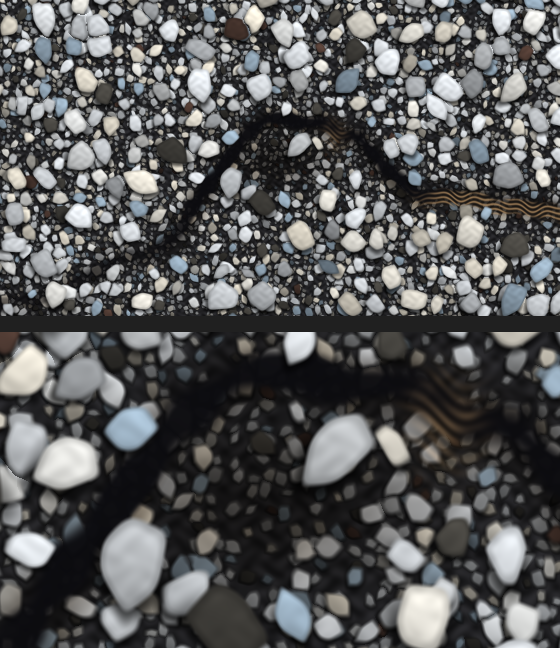
Top: the whole. Bottom: its middle third, enlarged.
A Shadertoy shader for this texture:

```glsl
#define SOFTNESS 0.0035
#define GRAIN_CELL 0.018
#define GRIT_CELL 0.033
#define PEBBLE_CELL 0.058
#define STONE_CELL 0.097
#define CRACK_WIDTH 0.021
#define LIGHT_DIR vec2(0.40, 0.92)
#define TAR vec3(0.13, 0.13, 0.14)
#define SHADOW vec3(0.045, 0.045, 0.06)
#define STRAW vec3(0.66, 0.52, 0.36)

vec4 hash4(vec2 p) {
    vec4 q = fract(p.xyxy * vec4(0.1031, 0.1030, 0.0973, 0.1099));
    q += dot(q, q.wzxy + 33.33);
    return fract((q.xxyz + q.yzzw) * q.zywx);
}

float ripple(vec2 p) {
    return 0.5 * sin(p.x + 2.0 * sin(p.y * 0.7)) + 0.5 * sin(p.y * 1.3 + 2.0 * sin(p.x * 0.6));
}

// Height of the winding crack above the lower edge
float crackLine(float x) {
    return 0.03 + 0.20 * smoothstep(0.0, 0.6, x) + 0.38 * smoothstep(0.5, 0.85, x)
         - 0.24 * smoothstep(1.0, 1.38, x) - 0.05 * smoothstep(1.5, 1.8, x)
         + 0.010 * sin(x * 23.0) + 0.005 * sin(x * 51.0);
}

// Signed distance from the crack, positive above it
float crackSide(vec2 p) {
    float y = crackLine(p.x);
    float slope = (crackLine(p.x + 0.01) - y) / 0.01;
    return (p.y - y) / sqrt(1.0 + slope * slope);
}

// Amount of broken surface: crack borders and the rubble beneath the arch
float wear(vec2 p) {
    float side = crackSide(p) / 0.042;
    float border = exp(-side * side) * mix(0.6, 1.0, smoothstep(0.4, 0.65, p.x));
    vec2 hollow = (p - vec2(0.87, 0.49)) / vec2(0.19, 0.11);
    return max(border, 0.9 * exp(-dot(hollow, hollow)));
}

// Rounded irregular polygon in cell units
float chipDistance(vec2 q, vec4 shape) {
    float radius = mix(0.27, 0.50, shape.x);
    float turn = 1.75 + 2.4 * (shape.y - 0.5);
    q = mat2(cos(turn), -sin(turn), sin(turn), cos(turn)) * q;
    q *= vec2(1.0, 1.0 + 0.6 * shape.w) / (1.0 + 0.2 * shape.w);
    float sum = 0.0;
    for (int k = 0; k < 6; k++) {
        float vary = fract(shape.z * 37.0 + float(k) * 0.618);
        float angle = 1.047 * float(k) + 0.7 * vary;
        float reach = max(dot(q, vec2(cos(angle), sin(angle))), 0.0);
        reach /= radius * mix(0.72, 1.1, fract(vary * 5.3));
        reach *= reach;
        reach *= reach;
        sum += reach * reach;
    }
    return (pow(sum, 0.125) - 1.0) * radius;
}

vec3 chipColour(float kind, float tone) {
    vec3 colour = vec3(mix(0.53, 0.95, sqrt(tone)));
    colour *= mix(vec3(0.98, 1.0, 1.02), vec3(1.03, 1.0, 0.93), smoothstep(0.5, 0.9, kind));
    if (kind < 0.10) colour *= vec3(0.70, 0.78, 0.84);
    if (kind > 0.93) colour *= 0.32;
    if (kind > 0.985) colour *= vec3(1.15, 0.88, 0.82);
    return colour;
}

// One size class of chips laid over the colour below
vec3 layChips(vec3 below, vec2 p, float cell, float share, float bright) {
    vec2 g = p / cell, local = vec2(0.0);
    float nearest = 9.0, second = 9.0;
    vec4 seed = vec4(0.0), shape = vec4(0.0);
    for (int j = -1; j <= 1; j++)
    for (int i = -1; i <= 1; i++) {
        vec2 id = floor(g) + vec2(i, j);
        vec4 h = hash4(id + cell * 971.0);
        vec2 centre = id + 0.5 + 0.6 * (h.xy - 0.5);
        float loss = wear(centre * cell) * smoothstep(0.01, 0.055, cell);
        if (h.z > share * (1.0 - loss)) continue;
        vec4 s = hash4(id + 57.0 + cell * 613.0);
        float d = chipDistance(g - centre, s);
        if (d < nearest) {
            second = nearest;
            nearest = d;
            local = g - centre;
            seed = h;
            shape = s;
        } else second = min(second, d);
    }
    float edge = max(nearest, 0.5 * (nearest - second) + 0.03);
    float lit = dot(local, LIGHT_DIR);
    float shade = (1.0 - smoothstep(0.0, 0.22, edge)) * (1.0 - smoothstep(-0.5, 0.4, lit));
    below *= 1.0 - 0.7 * shade;
    vec3 chip = chipColour(fract(shape.z * 13.7 + shape.y), seed.w) * bright;
    chip *= mix(0.80, 1.0, smoothstep(0.0, 0.13, -edge)) * (1.0 + 0.28 * lit);
    chip *= 1.0 + 0.05 * ripple(p * 190.0 + seed.xy * 30.0);
    return mix(below, chip, 1.0 - smoothstep(-SOFTNESS, SOFTNESS, edge * cell));
}

void mainImage(out vec4 fragColor, in vec2 fragCoord) {
    vec2 p = fragCoord / iResolution.y;
    float side = crackSide(p), worn = wear(p);

    // Tar bed with fine chips
    vec3 colour = TAR * (1.0 + 0.35 * ripple(p * 240.0));
    colour = layChips(colour, p, GRAIN_CELL, 0.80, 0.56);
    colour = layChips(colour, p, GRIT_CELL, 0.74, 0.88);
    colour *= mix(vec3(1.0), vec3(0.50, 0.47, 0.44), worn);

    // Dark shadow inside the crack
    float ragged = CRACK_WIDTH * (1.0 + 0.45 * ripple(p * 48.0));
    float gap = 1.0 - smoothstep(ragged - 0.012, ragged + 0.006, abs(side - 0.006));
    float depth = mix(0.40, 0.95, smoothstep(0.48, 0.66, p.x)) * (1.0 - 0.6 * smoothstep(1.35, 1.5, p.x));
    colour = mix(colour, SHADOW, gap * depth);

    // Dry fibres caught in the right part, and a tan patch near the bend
    float fibre = 0.5 + 0.5 * sin(430.0 * side + 5.0 * sin(p.x * 31.0) + 2.0 * sin(p.x * 83.0));
    float strip = smoothstep(1.27, 1.42, p.x) * (1.0 - smoothstep(0.012, 0.032, abs(side + 0.004)));
    vec2 bend = (p - vec2(1.06, 0.57)) / vec2(0.035, 0.045);
    float tan0 = 0.65 * exp(-dot(bend, bend)) * (0.6 + 0.4 * ripple(p * 110.0));
    colour = mix(colour, STRAW * mix(0.30, 1.0, fibre), max(0.8 * strip * (0.35 + 0.65 * fibre), tan0));

    // Coarse chips on top
    colour = layChips(colour, p, PEBBLE_CELL, 0.62, 0.97);
    colour = layChips(colour, p, STONE_CELL, 0.52, 1.0);
    fragColor = vec4(clamp(colour, 0.0, 1.0), 1.0);
}
```
